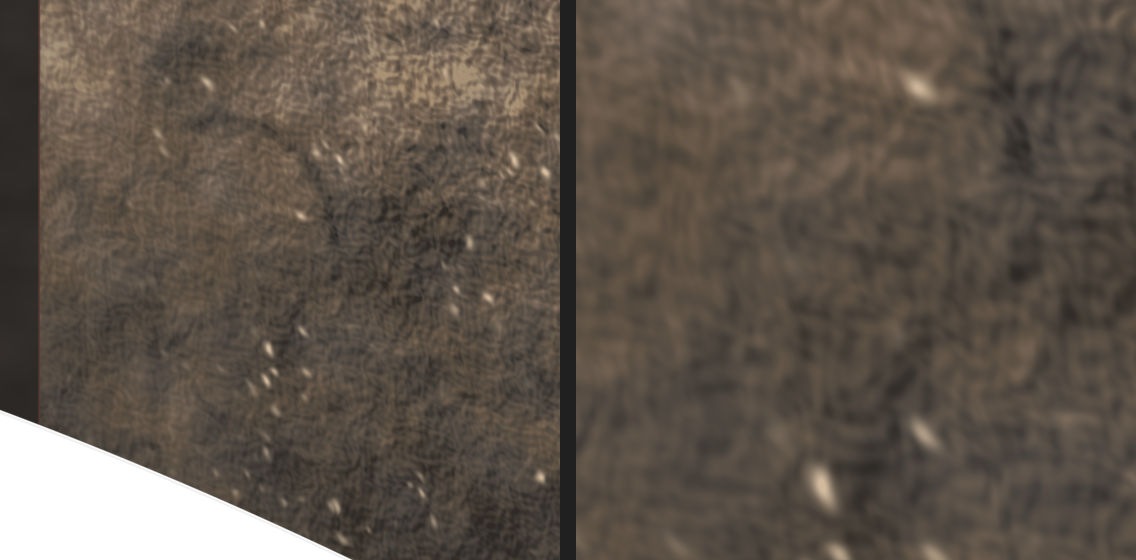
Left, the full canvas; right, a detail of the centre.
Give the GLSL for this texture, as a Shadertoy shader.

```glsl
#define ROCK_SCALE 6.0
#define BROAD_GAIN 0.55
#define GRAIN_GAIN 0.72
#define BROAD_CONTRAST 1.3
#define RELIEF_CONTRAST 3.7
#define LIGHT_OFFSET vec2(-0.004, 0.006)
#define WARP 0.010
#define GLINT_CELLS 30.0
#define GLINT_SHARE 0.32
#define STRIP_WIDTH 0.07

const vec3 DEEP  = vec3(0.21, 0.19, 0.17);
const vec3 SHADE = vec3(0.30, 0.27, 0.24);
const vec3 MID   = vec3(0.38, 0.33, 0.28);
const vec3 LIGHT = vec3(0.47, 0.40, 0.34);
const vec3 PALE  = vec3(0.60, 0.52, 0.43);
const vec3 GLINT = vec3(0.88, 0.78, 0.66);
const vec3 STRIP = vec3(0.18, 0.165, 0.155);
const vec3 SEAM  = vec3(0.36, 0.22, 0.19);

vec2 hash2(vec2 p) {
    vec3 q = fract(p.xyx * vec3(0.1031, 0.1030, 0.0973));
    q += dot(q, q.yzx + 33.33);
    return fract((q.xx + q.yz) * q.zy);
}

float cornerSlope(vec2 cell, vec2 offset) {
    float angle = 6.2832 * hash2(cell).x;
    return dot(vec2(cos(angle), sin(angle)), offset);
}

float gradientNoise(vec2 p) {
    vec2 i = floor(p), f = fract(p);
    vec2 u = f * f * f * (f * (f * 6.0 - 15.0) + 10.0);
    vec2 e = vec2(1.0, 0.0);
    return mix(mix(cornerSlope(i, f), cornerSlope(i + e, f - e), u.x),
               mix(cornerSlope(i + e.yx, f - e.yx), cornerSlope(i + 1.0, f - 1.0), u.x), u.y);
}

float fbm(vec2 p, int octaves, float gain) {
    float sum = 0.0, amp = 1.0;
    for (int i = 0; i < octaves; i++) {
        sum += amp * gradientNoise(p);
        p = mat2(1.92, 0.56, -0.56, 1.92) * p + 17.3;
        amp *= gain;
    }
    return sum;
}

// Rock height, stretched along a steep diagonal
float rockHeight(vec2 p) {
    vec2 q = vec2(dot(p, vec2(0.87, 0.5)) * 1.2, dot(p, vec2(0.5, -0.87)) * 0.75);
    return fbm(q * ROCK_SCALE + 40.0, 5, GRAIN_GAIN);
}

float blob(vec2 p, vec2 center, vec2 radius) {
    vec2 d = (p - center) / radius;
    return exp(-dot(d, d));
}

// Soft fissures: an arch, an upright split and broken creases
float fissures(vec2 p) {
    float arch = exp(-pow((length(p - vec2(0.39, 0.58)) - 0.205) / 0.014, 2.0));
    arch *= smoothstep(0.31, 0.37, p.x) * smoothstep(0.48, 0.6, p.y);
    float split = blob(p, vec2(0.28, 0.33), vec2(0.02, 0.15));
    float crease = 1.0 - smoothstep(0.0, 0.13, abs(gradientNoise(p * vec2(9.0, 6.0) + 9.0)));
    crease *= smoothstep(-0.1, 0.4, gradientNoise(p * 7.0 + 31.0));
    return 1.3 * arch + 1.0 * split + 0.6 * crease;
}

// Broad light and dark patches
float patches(vec2 p) {
    float pale = blob(p, vec2(0.78, 0.84), vec2(0.18, 0.09))
               + 0.8 * blob(p, vec2(0.14, 0.88), vec2(0.09, 0.13))
               + 0.8 * blob(p, vec2(0.50, 0.83), vec2(0.06, 0.06));
    float dark = 1.4 * blob(p, vec2(0.34, 0.90), vec2(0.07, 0.06))
               + 0.7 * blob(p, vec2(0.75, 0.58), vec2(0.18, 0.14))
               + 0.5 * blob(p, vec2(0.17, 0.38), vec2(0.10, 0.10));
    return pale - dark;
}

// Small tilted specks catching the light
float glints(vec2 p) {
    vec2 g = p * GLINT_CELLS, cell = floor(g);
    float sum = 0.0;
    for (int y = -1; y <= 1; y++)
    for (int x = -1; x <= 1; x++) {
        vec2 id = cell + vec2(x, y);
        vec2 rnd = hash2(id + 71.0);
        vec2 d = g - id - hash2(id + 5.0);
        d = vec2(d.x + 0.45 * d.y, d.y) / (vec2(0.16, 0.25) * mix(0.7, 1.3, rnd.y));
        sum += step(rnd.x, GLINT_SHARE) * rnd.y * exp(-dot(d, d));
    }
    return sum;
}

vec3 rockRamp(float tone) {
    vec3 col = mix(DEEP, SHADE, clamp(tone, -0.3, 1.0));
    col = mix(col, MID, clamp(tone - 1.0, 0.0, 1.0));
    col = mix(col, LIGHT, clamp(tone - 2.0, 0.0, 1.0));
    return mix(col, PALE, clamp(tone - 3.0, 0.0, 1.4));
}

vec3 rock(vec2 p) {
    vec2 w = p + WARP * vec2(fbm(p * 12.0, 3, BROAD_GAIN), fbm(p * 12.0 + 50.0, 3, BROAD_GAIN));
    float rough = mix(0.8, 1.25, smoothstep(0.3, 0.75, p.x)) * mix(0.7, 1.2, p.y);
    float relief = rockHeight(w) - rockHeight(w + LIGHT_OFFSET);
    float pits = smoothstep(0.12, 0.5, gradientNoise(w * vec2(46.0, 40.0)));
    pits *= smoothstep(0.45, 0.75, p.x) * smoothstep(0.3, 0.7, p.y);
    float tone = 0.8 + 1.95 * p.y + patches(w) + BROAD_CONTRAST * fbm(w * 5.0 + 3.0, 4, BROAD_GAIN);
    tone += RELIEF_CONTRAST * rough * relief - fissures(w) - 1.3 * pits;
    vec3 col = rockRamp(tone);
    col *= 1.0 + 0.08 * gradientNoise(w * 9.0 + 80.0) * vec3(0.6, 0.0, -1.0);
    float glintZone = smoothstep(0.0, 0.35, gradientNoise(p * 5.0 + 12.0)) * smoothstep(0.1, 0.4, p.x);
    return mix(col, GLINT, clamp(glints(w) * (0.12 + 0.9 * glintZone), 0.0, 0.9));
}

void mainImage(out vec4 fragColor, in vec2 fragCoord) {
    vec2 uv = fragCoord / iResolution.xy;
    float soft = 1.0 / iResolution.y;

    // Rock beside a dark upright strip with a thin warm seam
    vec3 strip = STRIP * (1.0 + 0.15 * fbm(uv * vec2(6.0, 9.0), 3, BROAD_GAIN));
    vec3 col = mix(strip, rock(uv), smoothstep(-soft, soft, uv.x - STRIP_WIDTH));
    col = mix(col, SEAM, 0.7 * (1.0 - smoothstep(0.0005, 0.0005 + 1.5 * soft, abs(uv.x - STRIP_WIDTH))));

    // White curved corner with a faint inner line
    float curve = uv.y - (0.268 - 0.374 * uv.x - 0.082 * uv.x * uv.x);
    float line = 1.0 - smoothstep(0.0005, 0.0005 + 1.5 * soft, abs(curve + 0.005));
    col = mix(vec3(1.0 - 0.06 * line), col, smoothstep(-soft, soft, curve));
    fragColor = vec4(col, 1.0);
}
```
